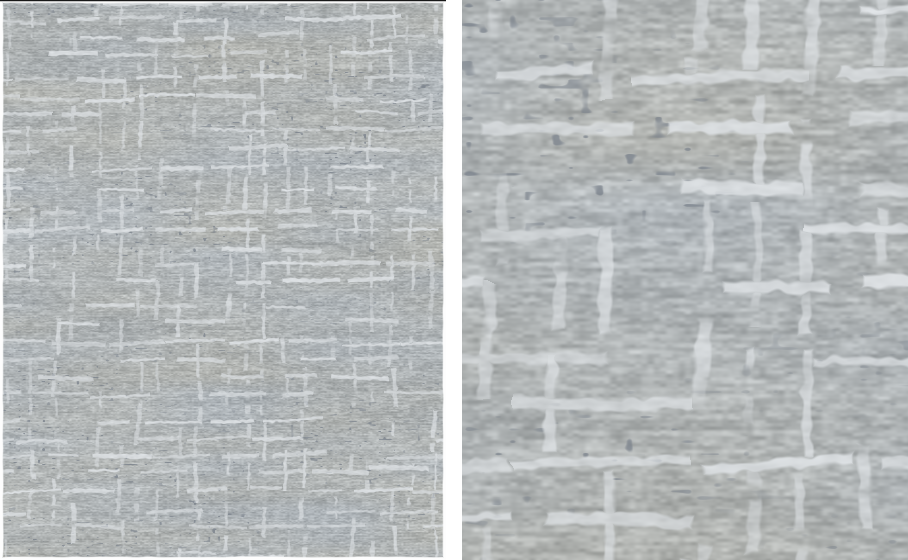
Left, the full canvas; right, a detail of the centre.
Write a Shadertoy shader that draws this texture.

```glsl
#define ROW_GAP 0.034
#define COLUMN_GAP 0.038
#define ROW_LENGTH 0.105
#define COLUMN_LENGTH 0.072
#define STROKE_HALF 0.0032
#define RIBS 190.0
#define MARGIN 0.0055
#define GROUND vec3(0.688, 0.704, 0.705)
#define YARN vec3(0.865, 0.880, 0.892)
#define FLECK vec3(0.47, 0.50, 0.54)
#define PAPER vec3(0.992)

float hash(vec2 p) {
    vec3 q = fract(p.xyx * 0.1031);
    q += dot(q, q.yzx + 33.33);
    return fract((q.x + q.y) * q.z);
}

float noise(vec2 p) {
    vec2 cell = floor(p), f = fract(p);
    f = f * f * (3.0 - 2.0 * f);
    float low = mix(hash(cell), hash(cell + vec2(1, 0)), f.x);
    float high = mix(hash(cell + vec2(0, 1)), hash(cell + vec2(1, 1)), f.x);
    return mix(low, high, f.y);
}

// Broken, slightly slanted strokes running along x, in rows stacked along y
float strokes(vec2 p, float gap, float len, float slant, float fill, float seed, float blur) {
    float ink = 0.0;
    float nearest = floor(p.y / gap);
    for (int i = -1; i <= 1; i++) {
        float row = nearest + float(i);
        float u = p.x / len + 7.0 * hash(vec2(row, seed));
        float k = floor(u), along = u - k - 0.5;
        vec2 id = vec2(k, row) + seed;
        float rowShift = 0.5 * (hash(vec2(row, seed + 5.0)) - 0.5);
        float stepShift = 0.28 * (hash(id + 11.0) - 0.5);
        float tilt = slant * (hash(id + 23.0) - 0.35) * along;
        float center = (row + 0.5 + rowShift + stepShift + tilt) * gap;
        float halfLength = len * mix(0.26, 0.58, hash(id + 37.0));
        float halfWidth = STROKE_HALF * mix(0.6, 1.25, hash(id + 41.0));
        vec2 d = abs(vec2(along * len, p.y - center)) - vec2(halfLength, halfWidth);
        float shape = smoothstep(blur, -blur, max(d.x, d.y));
        float strength = mix(0.6, 1.0, hash(id + 53.0));
        ink = max(ink, shape * strength * step(hash(id + 67.0), fill));
    }
    return ink;
}

// Ribbed wool with tonal bands and dark flecks
vec3 wool(vec2 p) {
    float band = noise(p * vec2(2.0, 11.0)) - 0.5;
    float streak = noise(p * vec2(9.0, 85.0) + 17.0) - 0.5;
    float weave = noise(p * vec2(95.0, 330.0) + 31.0) - 0.5;
    float grain = noise(p * vec2(270.0, 510.0) + 47.0) - 0.5;
    float wobble = noise(p * vec2(25.0, 40.0));
    float rib = cos(6.2832 * (p.y * RIBS + 0.6 * wobble));
    float tone = 0.03 * band + 0.05 * streak + 0.11 * weave + 0.09 * grain + 0.014 * rib;
    float warmth = noise(p * vec2(5.0, 24.0) + 71.0) - 0.5;
    vec3 color = GROUND + tone + warmth * vec3(0.022, 0.004, -0.032);
    float patches = smoothstep(0.25, 0.75, noise(p * vec2(8.0, 18.0) + 83.0));
    float fleck = smoothstep(0.83, 0.96, noise(p * vec2(115.0, 270.0) + 97.0));
    return mix(color, FLECK, 0.75 * fleck * patches);
}

void mainImage(out vec4 fragColor, in vec2 fragCoord) {
    float pixel = 1.0 / iResolution.y;
    vec2 p = fragCoord * pixel;
    vec2 size = iResolution.xy * pixel;
    float blur = max(0.9 * pixel, 0.0012);

    // Ragged yarn edges and gentle drift of the lines
    vec2 ragged = vec2(noise(p * 150.0), noise(p * 150.0 + 60.0)) - 0.5;
    vec2 drift = vec2(noise(p * 14.0 + 9.0), noise(p * 14.0 + 80.0)) - 0.5;
    vec2 q = p + 0.0035 * ragged + 0.006 * drift;

    // Grid of bright rows and fainter, patchier columns
    float rows = strokes(q, ROW_GAP, ROW_LENGTH, 0.3, 0.60, 3.0, blur);
    float columns = strokes(q.yx, COLUMN_GAP, COLUMN_LENGTH, 0.16, 0.66, 131.0, blur);
    columns *= 0.82 * smoothstep(0.15, 0.45, noise(p * vec2(30.0, 75.0) + 19.0));
    float wear = 0.82 + 0.18 * noise(p * vec2(130.0, 300.0) + 7.0);
    float ink = max(rows, columns) * wear;

    vec3 color = wool(p);
    vec3 yarn = YARN + 0.05 * (noise(p * vec2(140.0, 350.0) + 29.0) - 0.5);
    color = mix(color, yarn, ink);

    // White surround and thin dark top rule
    vec2 edge = abs(p - 0.5 * size) - 0.5 * size + MARGIN;
    float outside = max(edge.x, edge.y) + 0.0015 * (noise(p * 45.0) - 0.5);
    color = mix(color, PAPER, smoothstep(-pixel, pixel, outside));
    color *= 1.0 - smoothstep(-pixel, pixel, p.y - size.y + 0.002);
    fragColor = vec4(clamp(color, 0.0, 1.0), 1.0);
}
```
